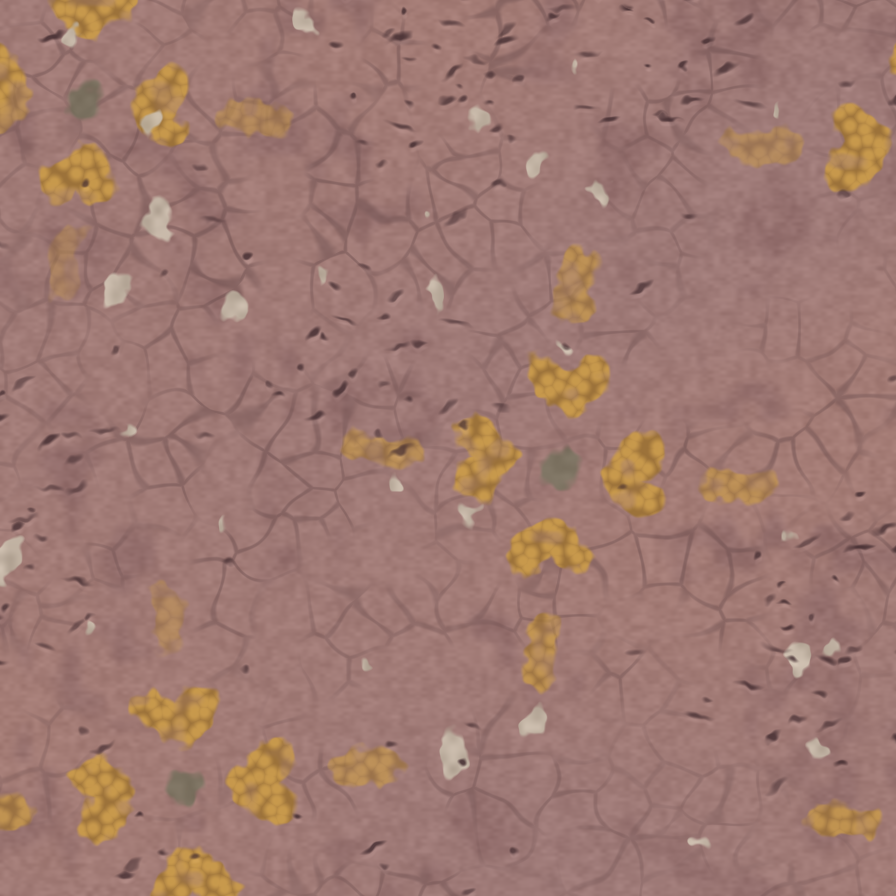
Reproduce this texture procedurally as a WebGL 2 fragment shader.

```glsl
#version 300 es
precision highp float;
// Worn mauve plaster with faded gold four-petal flowers, fine cracks, dark gouges and pale chips.

uniform vec2 u_resolution;
out vec4 fragColor;

// Colours
const vec3 PLASTER = vec3(0.632, 0.482, 0.464);
const vec3 STAIN = vec3(0.560, 0.415, 0.410);
const vec3 CRACK = vec3(0.430, 0.310, 0.310);
const vec3 GOUGE = vec3(0.270, 0.180, 0.195);
const vec3 CHIP = vec3(0.830, 0.780, 0.715);
const vec3 GOLD_LIGHT = vec3(0.790, 0.605, 0.290);
const vec3 GOLD_DARK = vec3(0.610, 0.445, 0.215);
const vec3 GREEN = vec3(0.455, 0.435, 0.360);

// Sizes, in canvas widths
const float SOFT = 0.002;
const vec2 FLOWER_ORIGIN = vec2(0.625, 0.479);
const mat2 FLOWER_LATTICE = mat2(0.42, 0.36, -0.53, 0.41);
const float PETAL_REACH = 0.092;
const float SEPAL_REACH = 0.200;
const float CENTRE_RADIUS = 0.022;
const float CRACK_CELL = 0.050;
const float GOUGE_CELL = 0.030;
const float CHIP_CELL = 0.115;
const float QUARTER = 1.5707963;

vec2 hash2(vec2 p) {
  vec3 q = fract(p.xyx * vec3(0.1031, 0.1030, 0.0973));
  q += dot(q, q.yzx + 33.33);
  return fract((q.xx + q.yz) * q.zy);
}

float noise(vec2 p) {
  vec2 i = floor(p), f = fract(p);
  f = f * f * (3.0 - 2.0 * f);
  return mix(mix(hash2(i).x, hash2(i + vec2(1, 0)).x, f.x),
             mix(hash2(i + vec2(0, 1)).x, hash2(i + vec2(1, 1)).x, f.x), f.y);
}

vec2 wobble(vec2 p) {
  return vec2(noise(p), noise(p + 41.7)) - 0.5;
}

// Distances to the nearest and second nearest feature point
vec2 cellular(vec2 p) {
  vec2 i = floor(p), nearest = vec2(9.0);
  for (int y = -1; y <= 1; y++)
    for (int x = -1; x <= 1; x++) {
      vec2 c = i + vec2(x, y);
      float d = length(c + hash2(c) - p);
      nearest = d < nearest.x ? vec2(d, nearest.x) : vec2(nearest.x, min(d, nearest.y));
    }
  return nearest;
}

mat2 rotation(float a) {
  return mat2(cos(a), -sin(a), sin(a), cos(a));
}

float capsule(vec2 p, vec2 a, vec2 b, float r) {
  vec2 ab = b - a;
  return length(p - a - ab * clamp(dot(p - a, ab) / dot(ab, ab), 0.0, 1.0)) - r;
}

float ellipse(vec2 p, vec2 size) {
  return (length(p / size) - 1.0) * size.y;
}

// Coverage of the flowers: x gold, y green
vec2 flowers(vec2 p) {
  vec2 cell = round(inverse(FLOWER_LATTICE) * (p - FLOWER_ORIGIN));
  vec2 centre = FLOWER_ORIGIN + FLOWER_LATTICE * cell;
  vec2 q = p - centre + 0.016 * wobble(p * 28.0) + 0.010 * wobble(p * 95.0);
  q = rotation(0.3 * (hash2(cell + 7.0).x - 0.5)) * q;
  float sector = round(atan(q.y, q.x) / QUARTER);
  vec2 arm = rotation(sector * QUARTER) * q;
  vec2 luck = hash2(cell * 5.0 + vec2(mod(sector + 4.0, 4.0), 23.0));

  vec2 h = arm - vec2(PETAL_REACH + 0.022 * (luck.x - 0.5), 0.0);
  float petal = capsule(vec2(h.x, abs(h.y)), vec2(-0.011, 0.0), vec2(0.012, 0.026), 0.022);
  vec2 s = arm - vec2(SEPAL_REACH + 0.03 * (luck.y - 0.5), 0.012 * (luck.x - 0.5));
  float sepal = capsule(s, vec2(-0.027, 0.0), vec2(0.027, 0.0), 0.018);

  float wear = smoothstep(0.12, 0.45, noise(p * 50.0 + 9.0));
  float gold = max(smoothstep(SOFT, -2.0 * SOFT, petal),
                   smoothstep(SOFT, -2.0 * SOFT, sepal) * mix(0.4, 0.95, luck.y));
  float green = smoothstep(2.0 * SOFT, -2.0 * SOFT, length(q) - CENTRE_RADIUS);
  return vec2(gold * mix(0.6, 0.95, wear), green * mix(0.45, 0.85, wear));
}

// Short slanting pits gathered in patches
float gouges(vec2 p) {
  p += 0.006 * wobble(p * 110.0);
  vec2 i = floor(p / GOUGE_CELL);
  float cover = 0.0;
  for (int y = -1; y <= 1; y++)
    for (int x = -1; x <= 1; x++) {
      vec2 c = i + vec2(x, y), place = hash2(c + 3.0), kind = hash2(c + 61.0);
      float chance = 0.03 + 0.55 * smoothstep(0.48, 0.78, noise(c * GOUGE_CELL * 5.5 + 2.0));
      vec2 q = rotation(0.2 + 1.1 * (kind.y - 0.5)) * (p - (c + place) * GOUGE_CELL);
      vec2 size = mix(vec2(0.004, 0.0022), vec2(0.013, 0.0038), vec2(place.x * place.x, kind.y));
      float pit = smoothstep(SOFT, -SOFT, ellipse(q, size));
      cover = max(cover, pit * step(kind.x, chance) * mix(0.55, 1.0, place.y));
    }
  return cover;
}

// Ragged flakes where pale ground shows
float chips(vec2 p) {
  p += 0.020 * wobble(p * 48.0) + 0.006 * wobble(p * 130.0);
  vec2 i = floor(p / CHIP_CELL);
  float cover = 0.0;
  for (int y = -1; y <= 1; y++)
    for (int x = -1; x <= 1; x++) {
      vec2 c = i + vec2(x, y), place = hash2(c + 17.0), kind = hash2(c + 89.0);
      vec2 q = rotation(1.6 + 0.9 * (place.x - 0.5)) * (p - (c + place) * CHIP_CELL);
      float size = mix(0.006, 0.026, kind.y * kind.y);
      float flake = smoothstep(SOFT, -SOFT, ellipse(q, size * vec2(1.0, 0.62)));
      cover = max(cover, flake * step(kind.x, 0.32));
    }
  return cover;
}

void main() {
  vec2 p = gl_FragCoord.xy / u_resolution;

  // Plaster: broad tint, stains and fine grain
  float tint = sin(p.x * 7.0 + 2.0 * sin(p.y * 5.0)) + sin(p.y * 9.0 - 3.0 * p.x);
  vec3 color = PLASTER + tint * vec3(0.006, 0.002, -0.002);
  float blotch = 0.6 * noise(p * 13.0) + 0.4 * noise(p * 37.0);
  color = mix(color, STAIN, 0.75 * smoothstep(0.56, 0.85, blotch));
  color += 0.045 * (noise(p * 120.0) - 0.5) + 0.035 * (noise(p * vec2(150.0, 260.0)) - 0.5);

  // Hairline cracks, broken and strongest in patches
  vec2 edges = cellular((p + 0.025 * wobble(p * 22.0)) / CRACK_CELL);
  float crack = smoothstep(0.0034, 0.0006, 0.5 * CRACK_CELL * (edges.y - edges.x));
  float shown = smoothstep(0.3, 0.75, noise(p * 16.0 + 5.0)) * mix(0.45, 1.0, noise(p * 4.0 + 8.0));
  color = mix(color, CRACK, 0.55 * crack * shown);

  // Paint, clumped into small lumps
  vec2 paint = flowers(p);
  float lump = smoothstep(0.2, 0.85, cellular(p * 68.0).x);
  color = mix(color, mix(GOLD_LIGHT, GOLD_DARK, lump), paint.x);
  color = mix(color, GREEN + 0.08 * (noise(p * 90.0) - 0.5), paint.y);

  // Damage: pale chips, then pits with a faint lit rim
  color = mix(color, CHIP - 0.14 * noise(p * 85.0), 0.92 * chips(p));
  color += 0.05 * gouges(p + vec2(-0.001, 0.005));
  color = mix(color, GOUGE, 0.88 * gouges(p));

  fragColor = vec4(color, 1.0);
}
```
